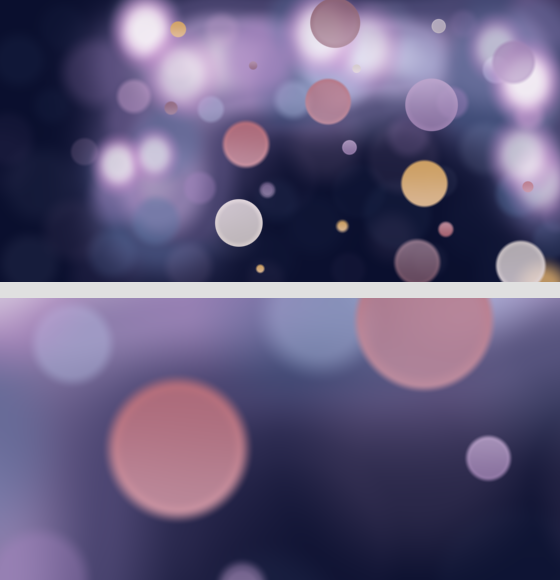
Top, the full canvas; bottom, a detail of the centre.
Reproduce this background procedurally as a Shadertoy shader.

```glsl
// Out-of-focus night lights: a navy ground, violet haze gathered in a few clouds,
// heavily blurred discs that follow the haze, hot pale cores, and crisper tinted
// discs in front. Scatter uses a low-discrepancy sequence with hashed sizes.

const vec3 NAVY   = vec3(0.040, 0.060, 0.180);
const vec3 INDIGO = vec3(0.28, 0.26, 0.43);
const vec3 LILAC  = vec3(0.55, 0.49, 0.67);
const vec3 PALE   = vec3(0.87, 0.82, 0.89);
const vec3 SLATE  = vec3(0.22, 0.35, 0.52);
const vec3 ORCHID = vec3(0.80, 0.57, 0.82);
const vec3 WHITE  = vec3(0.99, 0.96, 0.98);
const vec3 AMBER  = vec3(0.90, 0.70, 0.43);

const int SOFT_COUNT  = 64;
const int CORE_COUNT  = 10;
const int CRISP_COUNT = 20;
const int LARGE_CRISP = 9;
const float HAZE_GAIN = 0.78;
const float HAZE_SCALE = 3.6;

// Haze clouds: centre (xy) and spread (zw), as fractions of the canvas
const int CLOUD_COUNT = 5;
const vec4 CLOUDS[CLOUD_COUNT] = vec4[](
    vec4(0.33, 0.78, 0.14, 0.20), vec4(0.88, 0.78, 0.12, 0.24),
    vec4(0.62, 0.78, 0.20, 0.20), vec4(0.28, 0.35, 0.11, 0.24),
    vec4(0.97, 0.38, 0.06, 0.18));

const vec3 SOFT_TINTS[4] = vec3[](
    vec3(0.66, 0.52, 0.76), vec3(0.88, 0.70, 0.87),
    vec3(0.74, 0.79, 0.93), vec3(0.34, 0.46, 0.64));
const vec3 CRISP_TINTS[5] = vec3[](
    vec3(0.60, 0.42, 0.49), vec3(0.78, 0.47, 0.52),
    vec3(0.90, 0.86, 0.86), vec3(0.68, 0.56, 0.76), AMBER);

vec4 hash4(vec2 p) {
    vec4 q = fract(p.xyxy * vec4(0.1031, 0.1030, 0.0973, 0.1099));
    q += dot(q, q.wzxy + 33.33);
    return fract((q.xxyz + q.yzzw) * q.zywx);
}

float noise(vec2 p) {
    vec2 cell = floor(p), f = fract(p);
    f = f * f * f * (f * (f * 6.0 - 15.0) + 10.0);
    float low  = mix(hash4(cell).x, hash4(cell + vec2(1, 0)).x, f.x);
    float high = mix(hash4(cell + vec2(0, 1)).x, hash4(cell + vec2(1, 1)).x, f.x);
    return mix(low, high, f.y);
}

vec2 scatter(int i, vec2 start) {
    return fract(start + float(i) * vec2(0.7549, 0.5698));
}

float haze(vec2 uv) {
    float sum = 0.0;
    for (int i = 0; i < CLOUD_COUNT; i++) {
        vec2 d = (uv - CLOUDS[i].xy) / CLOUDS[i].zw;
        sum += exp(-dot(d, d));
    }
    return sum * HAZE_GAIN;
}

// Coverage of a disc whose edge fades over the given width
float disc(float dist, float radius, float blur) {
    return 1.0 - smoothstep(radius - 0.5 * blur, radius + 0.5 * blur, dist);
}

vec3 hazeRamp(float level) {
    vec3 col = mix(NAVY, INDIGO, smoothstep(0.0, 0.36, level));
    col = mix(col, LILAC, smoothstep(0.34, 0.72, level));
    return mix(col, PALE, smoothstep(0.75, 1.25, level));
}

void mainImage(out vec4 fragColor, in vec2 fragCoord) {
    vec2 uv = fragCoord / iResolution.xy;
    vec2 span = vec2(iResolution.x / iResolution.y, 1.0);
    vec2 p = uv * span;
    float pixel = 1.5 / iResolution.y;

    // Haze with uneven brightness and drifts of cool blue
    float cloudy = noise(p * HAZE_SCALE + 7.0);
    float cool = noise(p * HAZE_SCALE * 0.8 + 31.0);
    float level = haze(uv) * (0.6 + 0.8 * cloudy) + 0.06 * cool * smoothstep(0.0, 0.4, uv.x);
    vec3 col = hazeRamp(level);
    col = mix(col, SLATE, 0.45 * smoothstep(0.5, 0.9, cool) * smoothstep(0.05, 0.4, level));

    // Blurred discs, strongest inside the haze
    for (int i = 0; i < SOFT_COUNT; i++) {
        vec4 h = hash4(vec2(i, 17));
        vec2 centre = scatter(i, vec2(0.2, 0.1));
        float radius = mix(0.045, 0.125, h.x);
        float cover = disc(length(p - centre * span), radius, radius * mix(0.3, 1.1, h.y));
        float strength = min(haze(centre) + 0.12, 1.0) * mix(0.2, 0.7, h.z);
        col = mix(col, SOFT_TINTS[int(h.w * 3.99)], cover * strength);
    }

    // Hot cores with orchid halos near the cloud centres
    for (int i = 0; i < CORE_COUNT; i++) {
        vec4 h = hash4(vec2(i, 53));
        vec4 cloud = CLOUDS[i % CLOUD_COUNT];
        vec2 centre = cloud.xy + (h.xy - 0.5) * cloud.zw * 1.3;
        float radius = mix(0.07, 0.115, h.z);
        float dist = length((p - centre * span) * vec2(1.0, 0.88));
        vec3 glow = mix(ORCHID, WHITE, disc(dist, radius * 0.75, radius * 0.9));
        col = mix(col, glow, disc(dist, radius, radius * 0.9) * mix(0.5, 0.95, h.w));
    }

    // Warm glow in the lower right corner
    col = mix(col, AMBER, 0.8 * disc(length(p - vec2(0.97, -0.02) * span), 0.08, 0.09));

    // Crisper discs, lit from one side, with a faint rim
    for (int i = 0; i < CRISP_COUNT; i++) {
        vec4 h = hash4(vec2(i, 91));
        vec2 centre = scatter(i + 1, vec2(0.93, 0.5)) * vec2(0.65, 1.0) + vec2(0.3, 0.0);
        float radius = i < LARGE_CRISP ? mix(0.068, 0.112, h.x) : mix(0.012, 0.032, h.x);
        float blur = max(pixel, mix(0.006, 0.022, h.y * h.y));
        vec2 d = p - centre * span;
        float dist = length(d);
        vec3 tint = CRISP_TINTS[i % 5];
        float light = smoothstep(-1.0, 1.2, (h.w > 0.5 ? d.y : -d.y) / radius);
        tint = mix(tint * 0.93, mix(tint, PALE, 0.35), light);
        float rim = 0.12 * smoothstep(0.75, 1.0, dist / radius);
        float opacity = i % 5 == 4 ? 0.95 : mix(0.6, 0.9, h.z) + rim;
        col = mix(col, tint, disc(dist, radius, blur) * min(opacity, 1.0));
    }

    fragColor = vec4(col, 1.0);
}
```
